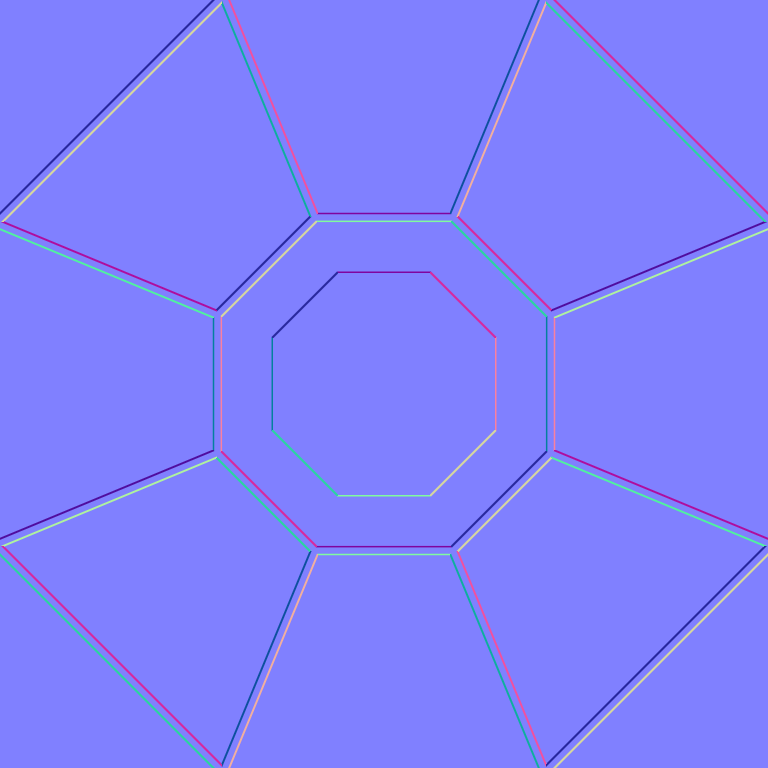
Give the GLSL for this texture map, as a WebGL 2 fragment shader.

```glsl
#version 300 es
precision highp float;

uniform vec2 u_resolution;
out vec4 fragColor;

#define PLATE_RADIUS 0.1455   // apothem of the central plate
#define RING_RADIUS 0.2169    // apothem of the ring ridge
#define RIM_RADIUS 0.5055     // distance of the corner ridges
#define RIDGE_HALF 0.0051     // half width of a ridge
#define BEVEL_WIDTH 0.00195   // width of an axis-aligned bevel
#define TILT 0.97             // sideways slope of a bevel

const float PI = 3.14159265;

// Keeps the nearest ridge: xy = direction away from it, z = distance
vec3 nearest(vec3 a, vec3 b) {
    return a.z < b.z ? a : b;
}

// Signed offset from a centre line, as direction and distance
vec3 ridge(float offset, vec2 dir) {
    return vec3(offset < 0.0 ? -dir : dir, abs(offset));
}

// Coverage of a bevel; slanted bevels are slightly wider
float bevel(float offset, vec2 dir, float pixel) {
    float width = BEVEL_WIDTH * (abs(dir.x) + abs(dir.y));
    return clamp(0.5 + (0.5 * width - abs(offset)) / pixel, 0.0, 1.0);
}

// Packs a bevel direction as a tangent-space normal, green pointing down
vec3 packNormal(vec2 dir) {
    vec3 n = vec3(dir.x * TILT, -dir.y * TILT, sqrt(1.0 - TILT * TILT));
    return 0.5 + 0.5 * n;
}

void main() {
    float side = min(u_resolution.x, u_resolution.y);
    vec2 p = (gl_FragCoord.xy - 0.5 * u_resolution) / side;
    float pixel = 1.0 / side;

    // Fold into one of eight sectors
    float sector = floor(atan(p.y, p.x) / (PI / 4.0) + 0.5);
    float angle = sector * PI / 4.0;
    vec2 outward = vec2(cos(angle), sin(angle));
    vec2 along = vec2(-outward.y, outward.x);
    float radius = dot(p, outward);
    float lateral = dot(p, along);
    bool diagonal = abs(outward.x * outward.y) > 0.25;

    // Ring and corner ridges
    vec3 line = ridge(radius - RING_RADIUS, outward);
    if (diagonal) line = nearest(line, ridge(radius - RIM_RADIUS, outward));

    // Spokes between the ring and the rim
    if (radius > RING_RADIUS && (!diagonal || radius < RIM_RADIUS)) {
        float s = sin(PI / 8.0);
        float c = cos(PI / 8.0);
        vec2 away = outward * s - along * c * (lateral < 0.0 ? -1.0 : 1.0);
        line = nearest(line, vec3(away, radius * s - abs(lateral) * c));
    }

    // Flat surface, then ridge flanks, then the plate edge
    vec3 color = vec3(0.5, 0.5, 1.0);
    color = mix(color, packNormal(line.xy), bevel(line.z - RIDGE_HALF, line.xy, pixel));
    color = mix(color, packNormal(outward), bevel(radius - PLATE_RADIUS, outward, pixel));
    fragColor = vec4(color, 1.0);
}
```
